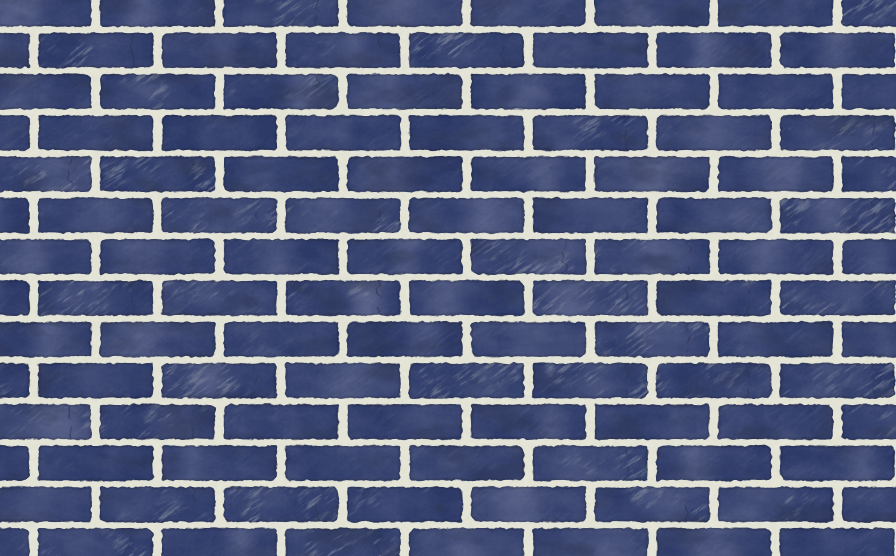
Write a WebGL 1 fragment shader that draws this pattern.

```glsl
precision highp float;

uniform vec2 u_resolution;

// Lengths are fractions of the canvas height.
const vec2 PITCH = vec2(0.2224, 0.07426);
const vec2 ORIGIN = vec2(0.0608, -0.0187);
const vec2 BRICK_HALF = vec2(0.1038, 0.0319);
const float CORNER_MIN = 0.003;
const float CORNER_MAX = 0.014;
const float CHIP_DEPTH = 0.0052;
const float CHIP_SCALE = 115.0;
const float RIM_WIDTH = 0.006;
const float WORN_SHARE = 0.4;

const vec3 MORTAR = vec3(0.89, 0.89, 0.84);
const vec3 BLUE_DARK = vec3(0.175, 0.225, 0.405);
const vec3 BLUE_LIGHT = vec3(0.36, 0.395, 0.545);
const vec3 SCUFF = vec3(0.47, 0.50, 0.59);
const vec3 SOOT = vec3(0.18, 0.21, 0.32);

float hash(vec2 p) {
  return fract(sin(dot(p, vec2(127.1, 311.7))) * 43758.5453);
}

float noise(vec2 p) {
  vec2 i = floor(p);
  vec2 f = fract(p);
  f = f * f * (3.0 - 2.0 * f);
  return mix(mix(hash(i), hash(i + vec2(1.0, 0.0)), f.x),
             mix(hash(i + vec2(0.0, 1.0)), hash(i + vec2(1.0, 1.0)), f.x), f.y);
}

float fbm(vec2 p) {
  float sum = 0.0;
  float gain = 0.5;
  for (int i = 0; i < 4; i++) {
    sum += gain * noise(p);
    p = mat2(1.6, 1.2, -1.2, 1.6) * p + 7.3;
    gain *= 0.5;
  }
  return sum / 0.9375;
}

// Signed distance to a brick with uneven corners and chipped edges.
float brickDistance(vec2 p, vec2 id, vec2 grainPos) {
  float cornerRand = hash(id * 4.0 + sign(p) + 0.5);
  float radius = mix(CORNER_MIN, CORNER_MAX, cornerRand * cornerRand);
  vec2 q = abs(p) - BRICK_HALF + radius;
  float d = length(max(q, 0.0)) + min(max(q.x, q.y), 0.0) - radius;
  float chips = 0.7 * noise(grainPos * CHIP_SCALE)
              + 0.3 * noise(grainPos * CHIP_SCALE * 2.3);
  return d + CHIP_DEPTH * (chips - 0.4);
}

vec3 brickColor(vec2 p, vec2 id, vec2 grainPos, float d) {
  float seed = hash(id + 3.7);
  vec2 local = p / BRICK_HALF;

  // Broad upright sheen, different on each brick
  float center = 0.9 * (hash(id + 11.3) - 0.5);
  float across = (local.x - center) / mix(0.25, 0.55, hash(id + 23.9));
  float sheen = exp(-across * across) * mix(0.05, 0.6, hash(id + 31.1));
  float streaks = noise(vec2(local.x * 3.5 + seed * 40.0, seed * 90.0));

  // Cloudy glaze and fine grain
  float clouds = fbm(grainPos * vec2(22.0, 38.0));
  float grain = noise(grainPos * 260.0) - 0.5;
  float tone = 0.03 + 0.14 * seed + sheen + 0.20 * streaks
             + 0.55 * (clouds - 0.5) + 0.10 * grain;
  vec3 color = mix(BLUE_DARK, BLUE_LIGHT, clamp(tone, 0.0, 1.1));

  // Diagonal scuffs and a hairline crack on the worn bricks
  float worn = step(1.0 - WORN_SHARE, hash(id + 47.2));
  vec2 slant = mat2(0.8, -0.6, 0.6, 0.8) * grainPos;
  float scratches = fbm(slant * vec2(38.0, 210.0));
  float patches = smoothstep(0.42, 0.72, fbm(grainPos * 19.0 + 5.0));
  color = mix(color, SCUFF, smoothstep(0.45, 0.8, scratches) * patches
                            * mix(0.18, 0.75, worn));
  float crackX = 0.62 + 0.12 * (noise(vec2(local.y * 4.0, seed * 70.0)) - 0.5);
  float crack = 1.0 - smoothstep(0.005, 0.025, abs(local.x - crackX));
  crack *= smoothstep(0.35, 0.6, noise(vec2(local.y * 3.0, seed * 50.0)));
  color = mix(color, SOOT, crack * worn * 0.55);

  // Smoky stains and a darker rim
  float stain = smoothstep(0.5, 0.8, fbm(grainPos * vec2(13.0, 26.0) + 17.0));
  color = mix(color, SOOT, stain * 0.4);
  float rim = smoothstep(-RIM_WIDTH, 0.0, d);
  return color * (1.0 - 0.18 * rim);
}

void main() {
  vec2 pos = gl_FragCoord.xy / u_resolution.y;
  float pixel = 1.0 / u_resolution.y;

  // Running bond: every second row shifts by half a brick
  vec2 cell = (pos - ORIGIN) / PITCH;
  float row = floor(cell.y);
  cell.x -= 0.5 * mod(row, 2.0);
  vec2 id = vec2(floor(cell.x), row);
  vec2 p = (fract(cell) - 0.5) * PITCH;
  vec2 grainPos = p + 3.0 * vec2(hash(id + 61.4), hash(id + 73.8)) + 1.0;

  float d = brickDistance(p, id, grainPos);
  vec3 mortar = MORTAR + 0.02 * (noise(pos * 150.0) - 0.5);
  float cover = 1.0 - smoothstep(-0.75 * pixel, 0.75 * pixel, d);
  vec3 color = mix(mortar, brickColor(p, id, grainPos, d), cover);
  gl_FragColor = vec4(color, 1.0);
}
```
